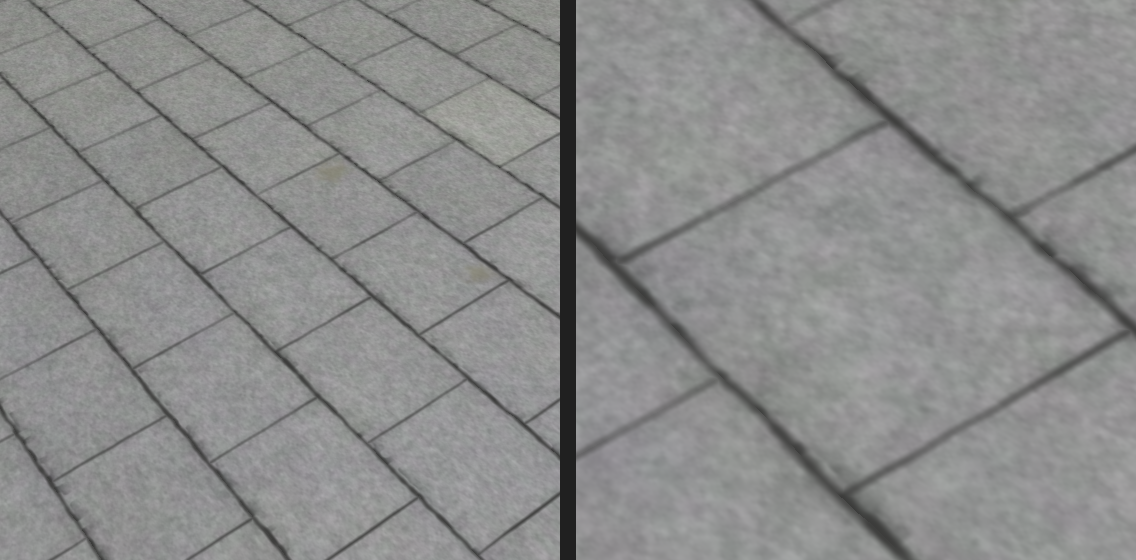
Left, the full canvas; right, a detail of the centre.
Give the GLSL for this texture, as a WebGL 1 fragment shader.

```glsl
precision highp float;
// Grey concrete pavers in running bond, seen obliquely in perspective.
// A projective map takes the canvas to paver units (u along a course, v across
// courses); joints, grain, per-paver tone and stains are laid over that grid.

uniform vec2 u_resolution;

#define STONE vec3(0.567, 0.569, 0.571)
#define JOINT vec3(0.235, 0.235, 0.230)
#define STAIN vec3(0.51, 0.50, 0.42)
#define LONG_HALF 0.0150    // half width of joints between courses, in pavers
#define CROSS_HALF 0.0085   // half width of joints within a course
#define BOND_START 0.03
#define BOND_SHIFT 0.5
#define SOFTNESS 0.0034     // edge blur in canvas units
#define TONE_SPREAD 0.024
#define GRAIN 0.120

float hash(vec2 p) {
    vec3 q = fract(vec3(p.xyx) * 0.1031);
    q += dot(q, q.yzx + 33.33);
    return fract((q.x + q.y) * q.z);
}

float noise(vec2 p) {
    vec2 i = floor(p), f = fract(p);
    f = f * f * (3.0 - 2.0 * f);
    return mix(mix(hash(i), hash(i + vec2(1.0, 0.0)), f.x),
               mix(hash(i + vec2(0.0, 1.0)), hash(i + 1.0), f.x), f.y);
}

float fbm(vec2 p) {
    float sum = 0.0, amp = 0.5;
    for (int i = 0; i < 3; i++) {
        sum += amp * noise(p);
        p = mat2(1.6, 1.2, -1.2, 1.6) * p + 7.3;
        amp *= 0.6;
    }
    return sum / 0.98;
}

// Soft line whose peak fades when it is thinner than the blur
float lineMask(float dist, float halfWidth, float blur) {
    return smoothstep(-blur, blur, halfWidth - dist) - smoothstep(-blur, blur, -halfWidth - dist);
}

float spot(vec2 p, vec2 centre, float ragged) {
    float r = length((p - centre) / vec2(0.036, 0.021));
    return 1.0 - smoothstep(0.1, 1.2, r + 0.9 * (ragged - 0.5));
}

void main() {
    vec2 p = gl_FragCoord.xy / u_resolution;
    float blur = max(SOFTNESS, 0.75 / min(u_resolution.x, u_resolution.y));

    // Perspective: depth falls to zero at the horizon above the canvas
    vec2 q = vec2(p.x, 1.0 - p.y);
    vec2 slope = vec2(0.0203, 0.221);
    float depth = dot(slope, q) + 0.2677;
    float reach = (4.362 - q.x) / depth;
    float u = (13.97 - reach) / 1.162;
    float v = (1.492 * (q.x + 1.225) - (q.y + 1.099)) / depth;
    float gradU = length(vec2(1.0, 0.0) + reach * slope) / (1.162 * depth);
    float gradV = length(vec2(1.492, -1.0) - v * slope) / depth;
    vec2 ground = vec2(u, v) + 20.0;

    // Running bond with slightly uneven edges
    float vEdge = v + 0.012 * (noise(ground * vec2(13.0, 3.0)) - 0.5);
    float course = floor(vEdge);
    float across = vEdge - course;
    float along = u - BOND_START - BOND_SHIFT * mod(course, 2.0);
    along += 0.006 * (noise(ground * vec2(3.0, 8.0)) - 0.5);
    vec2 cell = vec2(floor(along), course) + 20.0;
    along = fract(along);
    float distLong = min(across, 1.0 - across);
    float distCross = min(along, 1.0 - along);

    // Stone tone: broad light, paver variation, mottling and fine grain
    float tone = 0.022 * (p.x - p.y) + 0.006;
    tone += TONE_SPREAD * (hash(cell) - 0.5);
    tone += 0.050 * (fbm(ground * 4.5 + cell * 3.1) - 0.5);
    tone += GRAIN * (fbm(ground * vec2(19.0, 25.0)) - 0.5);
    tone += 0.050 * (noise(ground * vec2(42.0, 50.0)) - 0.5);
    vec3 color = STONE + tone;

    // Cool and warm tints, greener toward the far side
    float fineTint = noise(ground * 12.0 + 40.0) - 0.5;
    float broadTint = fbm(ground * 2.5 + 11.0) - 0.5;
    color += vec3(0.020, -0.006, 0.016) * fineTint + vec3(0.0, -0.004, 0.022) * broadTint;
    color += vec3(-0.003, 0.0, -0.015) * smoothstep(0.3, 1.0, p.y);

    // One pale weathered paver and two olive stains
    float pale = 1.0 - step(0.1, distance(cell, vec2(22.0, 25.0)));
    color += pale * vec3(0.036, 0.036, 0.027);
    float ragged = fbm(ground * 13.0);
    float stains = spot(q, vec2(0.595, 0.308), ragged) + spot(q, vec2(0.855, 0.488), ragged);
    color = mix(color, STAIN, 0.6 * min(stains, 1.0));

    // Soft shade and crumbled pits beside the joints
    float shade = 0.075 * exp(-distLong * 22.0) + 0.035 * exp(-distCross * 30.0);
    float pits = smoothstep(0.45, 0.80, noise(ground * vec2(19.0, 17.0)));
    shade += 0.25 * pits * exp(-across * 26.0);
    color -= shade;

    // Joints: the long ones are wider and darker, both vary along their run
    float wear = noise(ground * vec2(2.3, 2.9) + 5.0);
    float grit = noise(ground * vec2(21.0, 19.0) + 9.0);
    float longHalf = LONG_HALF * (0.65 + 0.4 * wear + 0.4 * grit);
    float crossHalf = CROSS_HALF * (0.65 + 0.5 * wear + 0.2 * grit);
    float longJoint = lineMask(distLong / gradV, longHalf / gradV, blur);
    float crossJoint = lineMask(distCross / gradU, crossHalf / gradU, blur);
    float nearness = smoothstep(0.0, 0.55, q.y);
    float joint = max(longJoint * (0.58 + 0.2 * wear + 0.22 * grit),
                      crossJoint * (0.42 + 0.20 * nearness + 0.28 * wear));
    color = mix(color, JOINT, joint);

    gl_FragColor = vec4(clamp(color, 0.0, 1.0), 1.0);
}
```
